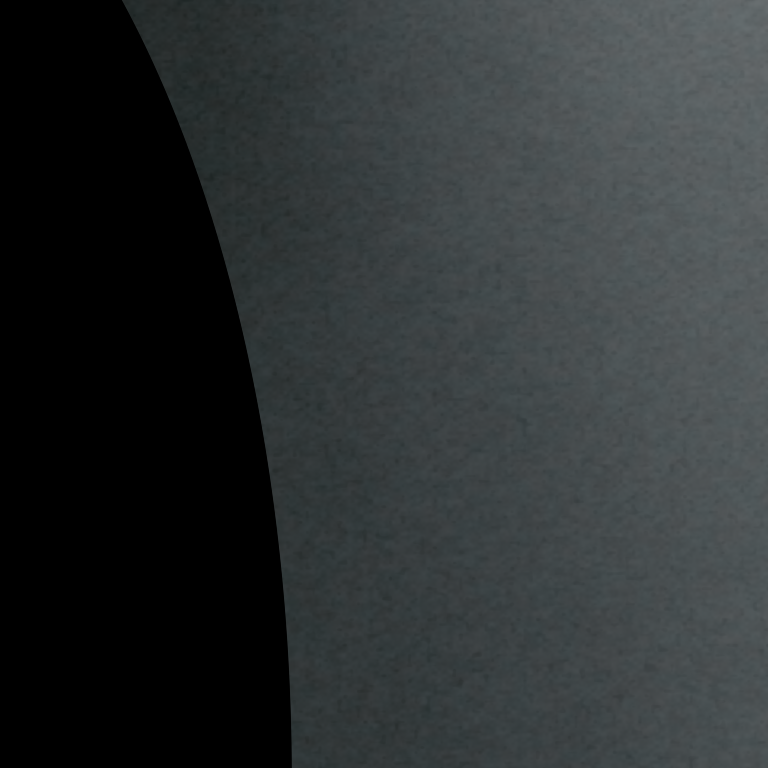
Write a Shadertoy shader that draws this texture.

```glsl
// A softly lit slate surface beside a black elliptical silhouette.
// Two horizontal light profiles are blended by height, then mottled with
// layered value noise and dark specks; an implicit ellipse masks the left.

float hash(vec2 p) {
    vec3 q = fract(vec3(p.xyx) * 0.1031);
    q += dot(q, q.yzx + 33.33);
    return fract((q.x + q.y) * q.z);
}

float valueNoise(vec2 p) {
    vec2 cell = floor(p);
    vec2 f = fract(p);
    f = f * f * (3.0 - 2.0 * f);
    float low = mix(hash(cell), hash(cell + vec2(1.0, 0.0)), f.x);
    float high = mix(hash(cell + vec2(0.0, 1.0)), hash(cell + vec2(1.0)), f.x);
    return mix(low, high, f.y);
}

// Noise centred on zero
float signedNoise(vec2 p) {
    return valueNoise(p) * 2.0 - 1.0;
}

// First-order signed distance to an ellipse, positive outside
float ellipseDistance(vec2 p, vec2 radii) {
    vec2 q = p / radii;
    float len = length(q);
    return (len - 1.0) * len / length(q / radii);
}

// Brightness grows to the right, with a stronger ramp near the top
float surfaceLight(vec2 uv) {
    float across = clamp((uv.x - 0.35) / 0.65, 0.0, 1.0);
    float lower = 0.208 + 0.110 * pow(across, 1.5);
    float upper = 0.148 + 0.19 * smoothstep(0.1, 0.95, uv.x) + 0.07 * uv.x;
    float light = mix(lower, upper, pow(clamp(uv.y, 0.0, 1.0), 1.3));

    // Dim hollow close to the upper part of the silhouette
    vec2 hollow = (uv - vec2(0.31, 0.76)) / vec2(0.10, 0.22);
    return light - 0.014 * exp(-dot(hollow, hollow));
}

// Fine grain, slightly stretched sideways, with sparse dark specks
float surfaceGrain(vec2 uv) {
    vec2 slanted = vec2(uv.x, uv.y - 0.07 * uv.x);
    float broad = signedNoise(slanted * vec2(9.0, 15.0));
    float mottle = signedNoise(slanted * vec2(72.0, 105.0) + 17.0);
    float fine = signedNoise(slanted * vec2(145.0, 190.0) + 71.0);
    float dust = signedNoise(uv * vec2(250.0, 250.0) + 131.0);
    float speck = smoothstep(0.70, 0.95, valueNoise(uv * vec2(120.0, 150.0) + 43.0));
    return 0.005 * broad + 0.010 * mottle + 0.013 * fine
         + 0.006 * dust - 0.018 * speck + 0.002;
}

// Cool slate tint, greener where it is dark
vec3 slateColor(float light) {
    float blueShift = mix(-0.002, 0.007, smoothstep(0.16, 0.26, light));
    return vec3(light - 0.025, light, light + blueShift);
}

void mainImage(out vec4 fragColor, in vec2 fragCoord) {
    vec2 uv = fragCoord / iResolution.xy;
    float pixel = 1.0 / iResolution.y;

    // Lit surface with faint colour blotches
    vec3 color = slateColor(surfaceLight(uv) + surfaceGrain(uv));
    float blotch = signedNoise(uv * vec2(50.0, 60.0) + 5.0);
    color += 0.007 * blotch * vec3(1.0, -0.3, -0.4);

    // Black silhouette
    vec2 center = vec2(-0.289, -0.016);
    float edge = ellipseDistance(uv - center, vec2(0.669, 1.367));
    color *= smoothstep(-0.6 * pixel, 0.6 * pixel, edge);

    fragColor = vec4(clamp(color, 0.0, 1.0), 1.0);
}
```
